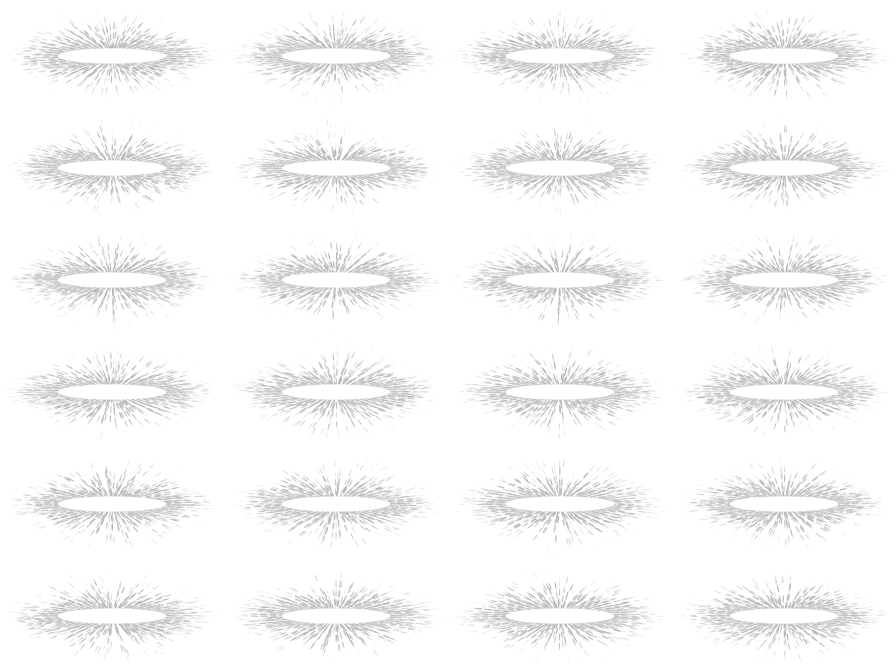
Reproduce this pattern procedurally as a Shadertoy shader.

```glsl
// Grid of white ellipses, each ringed by fine grey strokes that burst outward and fade.

#define GRID vec2(4.0, 6.0)        // repeats across and down
#define HOLE vec2(0.242, 0.034)    // inner ellipse radii, in cell widths
#define REACH vec2(0.5, 0.25)      // outer limit of the burst
#define INK vec3(0.71)             // stroke colour
#define LAYERS 5                   // overlapping sets of strokes
#define SPOKES 43.0                // spokes in the first layer
#define SQUEEZE 3.8                // crowding of spokes toward the side wings
#define DASH 0.043                 // radial length of a stroke slot
#define STROKE 0.0024              // half width of a stroke
#define CROWD 0.13                 // widest stroke, as a share of spoke spacing

const float TAU = 6.2831853;

float hash(vec2 p) {
    return fract(sin(dot(p, vec2(127.1, 311.7))) * 43758.5453);
}

// One layer of tapered radial strokes; p is measured from the cell centre.
float strokeLayer(vec2 p, float fade, float pixel, float layer, float seed) {
    float r = length(p);
    float count = SPOKES + 3.0 * layer;
    float key = seed + 7.31 * layer;

    // Squeezed angle: spokes stay radial but gather along the horizontal axis.
    float turn = fract(atan(SQUEEZE * p.y, p.x) / TAU + hash(vec2(key, 3.7)));
    float spoke = floor(turn * count);
    float offset = fract(turn * count) - 0.5;
    offset -= 0.44 * (hash(vec2(spoke, key)) - 0.5);
    vec2 stretched = p * vec2(1.0, SQUEEZE);
    float spacing = TAU / count * dot(stretched, stretched) / (SQUEEZE * r);
    float across = abs(offset) * spacing;

    // Each spoke is cut into dashes with its own radial shift.
    float along = r / DASH + hash(vec2(spoke + 0.5, key + 1.9));
    float dash = floor(along);
    float chance = hash(vec2(spoke + 17.0 * dash, key + 5.3));
    float s = fract(along);
    float taper = smoothstep(0.0, 0.22, s) * (1.0 - smoothstep(0.6, 1.0, s));

    // Thin strokes keep their true coverage on coarse canvases.
    float halfWidth = STROKE * mix(0.7, 1.15, hash(vec2(dash, spoke + key)));
    halfWidth = min(halfWidth, CROWD * spacing);
    float drawn = max(halfWidth, 0.5 * pixel);
    float line = clamp(0.5 + (drawn - across) / pixel, 0.0, 1.0) * halfWidth / drawn;
    float strength = clamp(3.0 * fade - 2.2 * chance, 0.0, 1.0);
    return line * taper * strength;
}

void mainImage(out vec4 fragColor, in vec2 fragCoord) {
    vec2 grid = fragCoord / iResolution.xy * GRID;
    vec2 cell = floor(grid);
    float cellWidth = iResolution.x / GRID.x;
    vec2 p = (fract(grid) - 0.5) * (iResolution.xy / GRID) / cellWidth;
    p += vec2(1e-5, 1.3e-5);
    float pixel = 1.0 / cellWidth;
    float seed = 1.0 + cell.x + GRID.x * cell.y;

    // Radial progress from the hole's rim to a slightly pointed outer limit.
    float r = length(p);
    float rim = length(p / HOLE);
    float inner = r / rim;
    vec2 limit = pow(abs(p) / REACH, vec2(1.5));
    float outer = r / pow(limit.x + limit.y, 1.0 / 1.5);
    float progress = clamp((r - inner) / (outer - inner), 0.0, 1.0);
    float fade = pow(1.0 - progress, 1.35);

    // Layers of strokes, blended so that crowded areas grow darker.
    float paper = 1.0;
    for (int i = 0; i < LAYERS; i++) {
        paper *= 1.0 - strokeLayer(p, fade, pixel, float(i), seed);
    }

    // Clean hole with a smooth rim.
    float rimDistance = (rim - 1.0) * rim / length(p / (HOLE * HOLE));
    float outside = clamp(0.5 + rimDistance / pixel, 0.0, 1.0);
    fragColor = vec4(mix(vec3(1.0), INK, (1.0 - paper) * outside), 1.0);
}
```
